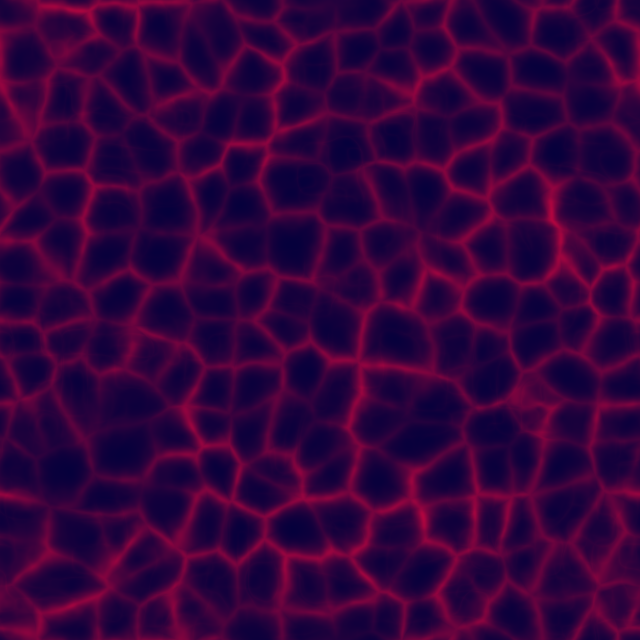
A Shadertoy shader for this texture:

```glsl
// Soft crimson vein network enclosing dark navy cells, tiling in both directions.

#define CELLS 14         // small cells across the canvas
#define GROUPS 7         // clusters of cells, outlined by stronger veins
#define JITTER 0.84      // irregularity of the cell seeds
#define WARP 0.034       // broad bending of the veins
#define FRAY 0.006       // fine raggedness of the veins
#define VEIN_WIDTH 0.27  // falloff of the glow, in cells
#define THIN_VEIN 0.17   // brightness of all cell borders
#define THICK_VEIN 0.25  // extra brightness of cluster borders
#define HAZE 0.085       // brightness of faint filaments

const vec3 NAVY = vec3(0.012, 0.0, 0.235);
const vec3 CRIMSON = vec3(1.0, 0.025, 0.02);

// Two random values for a lattice cell that wraps after `period` cells
vec2 hash2(ivec2 cell, int period, uint seed) {
    uvec2 v = uvec2((cell + 4 * period) % period);
    v = v * 1664525u + 1013904223u + seed * 7919u;
    v.x += v.y * 1664525u;
    v.y += v.x * 1664525u;
    v ^= v >> 16u;
    v.x += v.y * 1664525u;
    v.y += v.x * 1664525u;
    v ^= v >> 16u;
    return vec2(v & 65535u) / 65535.0;
}

// Wrapping value noise, two channels
vec2 noise2(vec2 uv, int period, uint seed) {
    vec2 p = uv * float(period);
    ivec2 c = ivec2(floor(p));
    vec2 f = fract(p);
    f = f * f * f * (f * (f * 6.0 - 15.0) + 10.0);
    vec2 low = mix(hash2(c, period, seed), hash2(c + ivec2(1, 0), period, seed), f.x);
    vec2 high = mix(hash2(c + ivec2(0, 1), period, seed), hash2(c + ivec2(1, 1), period, seed), f.x);
    return mix(low, high, f.y);
}

vec2 seedPoint(ivec2 cell, int period, uint seed) {
    return vec2(cell) + 0.5 + JITTER * (hash2(cell, period, seed) - 0.5);
}

// Index of the cluster that owns a point
int clusterOf(vec2 uv) {
    vec2 p = uv * float(GROUPS);
    ivec2 home = ivec2(floor(p));
    float nearest = 1e5;
    ivec2 owner = home;
    for (int y = -1; y <= 1; y++)
    for (int x = -1; x <= 1; x++) {
        ivec2 cell = home + ivec2(x, y);
        vec2 r = seedPoint(cell, GROUPS, 5u) - p;
        float d = dot(r, r);
        if (d < nearest) { nearest = d; owner = cell; }
    }
    owner = (owner + 4 * GROUPS) % GROUPS;
    return owner.x + owner.y * GROUPS;
}

// x: gap to the nearest cell border, y: gap to the nearest cluster border
vec2 borderGaps(vec2 uv) {
    vec2 p = uv * float(CELLS);
    ivec2 home = ivec2(floor(p));
    float first = 1e5, second = 1e5, foreign = 1e5;
    int cluster = -1;
    for (int y = -2; y <= 2; y++)
    for (int x = -2; x <= 2; x++) {
        ivec2 cell = home + ivec2(x, y);
        vec2 s = seedPoint(cell, CELLS, 11u);
        float d = length(s - p);
        int owner = clusterOf(s / float(CELLS));
        if (d < first) {
            if (owner != cluster) foreign = first;
            second = first;
            first = d;
            cluster = owner;
        } else {
            second = min(second, d);
            if (owner != cluster) foreign = min(foreign, d);
        }
    }
    return vec2(second, foreign) - first;
}

// Rounded crest with a long soft skirt
vec2 glow(vec2 gap) {
    const float crest = 0.07;
    return exp((crest - sqrt(gap * gap + crest * crest)) / VEIN_WIDTH);
}

// Thin threads where wrapping noise crosses its middle value
float filaments(vec2 uv) {
    vec2 ridge = 1.0 - abs(2.0 * noise2(uv, 24, 31u) - 1.0);
    float fine = 1.0 - abs(2.0 * noise2(uv, 47, 37u).x - 1.0);
    return 0.6 * pow(max(ridge.x, ridge.y), 5.0) + 0.4 * fine * fine;
}

void mainImage(out vec4 fragColor, in vec2 fragCoord) {
    vec2 uv = fragCoord / iResolution.xy;

    // Bend the space so that borders curve like living tissue
    vec2 bent = uv + WARP * (noise2(uv, 7, 1u) - 0.5);
    bent += FRAY * (noise2(uv, 33, 2u) - 0.5);

    // Uneven strength along the veins
    vec2 strength = 0.5 + noise2(uv, 9, 17u);
    float grain = 0.85 + 0.3 * noise2(uv, 72, 23u).x;

    vec2 veins = glow(borderGaps(bent)) * strength;
    float light = THIN_VEIN * veins.x + THICK_VEIN * veins.y;
    float patches = smoothstep(0.2, 0.8, noise2(uv, 11, 41u).x);
    light = light * grain + HAZE * patches * filaments(bent);

    fragColor = vec4(NAVY + CRIMSON * light, 1.0);
}
```
